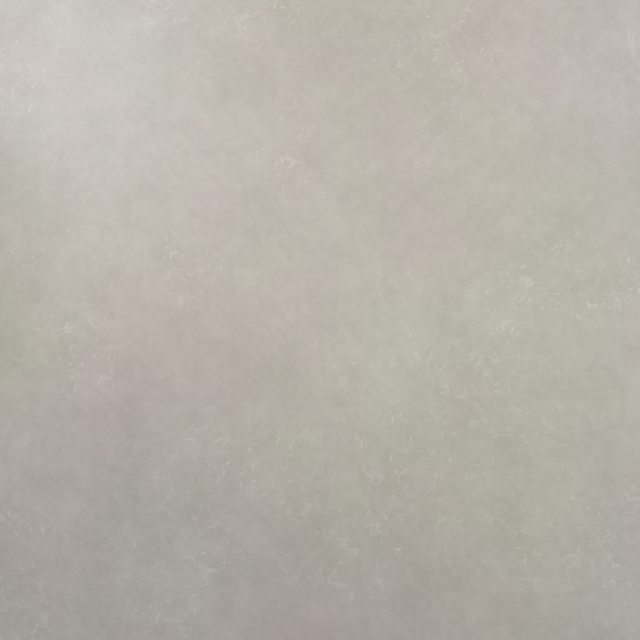
Write a WebGL 2 fragment shader that draws this texture.

```glsl
#version 300 es
precision highp float;
// A honed, warm grey cement surface lit softly from the upper left.
// Broad light gradients carry cloudy noise and faint pink and olive tints;
// fine grain, pale hairline scuffs and scattered short flecks lie on top.

uniform vec2 u_resolution;
out vec4 fragColor;

const vec3 SHADE = vec3(0.640, 0.618, 0.592);
const vec3 CEMENT = vec3(0.732, 0.711, 0.670);
const vec3 GLOW = vec3(0.800, 0.790, 0.764);
const vec3 PINK_SHIFT = vec3(0.009, -0.007, 0.004);

float hash(vec2 p) {
    return fract(sin(dot(p, vec2(127.1, 311.7))) * 43758.5453);
}

float valueNoise(vec2 p) {
    vec2 cell = floor(p);
    vec2 f = fract(p);
    f = f * f * (3.0 - 2.0 * f);
    float low = mix(hash(cell), hash(cell + vec2(1.0, 0.0)), f.x);
    float high = mix(hash(cell + vec2(0.0, 1.0)), hash(cell + 1.0), f.x);
    return mix(low, high, f.y);
}

float fbm(vec2 p, int octaves) {
    float sum = 0.0;
    float weight = 0.5;
    float total = 0.0;
    for (int i = 0; i < octaves; i++) {
        sum += weight * valueNoise(p);
        total += weight;
        weight *= 0.55;
        p = mat2(1.6, 1.2, -1.2, 1.6) * p + 17.3;
    }
    return sum / total;
}

// Soft elliptical pool, 1 at its centre
float pool(vec2 p, vec2 center, vec2 radius) {
    vec2 d = (p - center) / radius;
    return exp(-dot(d, d));
}

// Thin broken curves along the middle level of a noise field
float hairlines(vec2 p, float scale, float width) {
    vec2 warp = vec2(fbm(p * 24.0, 2), fbm(p * 24.0 + 40.0, 2));
    vec2 q = p * scale + 3.0 * warp;
    float ridge = 1.0 - smoothstep(0.0, width, abs(valueNoise(q) - 0.5));
    return ridge * smoothstep(0.50, 0.80, valueNoise(q * 0.8 + 9.0));
}

// Short strokes, one per grid cell, mostly leaning to the upper right
float flecks(vec2 p, float scale, float density) {
    vec2 q = p * scale;
    vec2 home = floor(q);
    float ink = 0.0;
    for (int y = -1; y <= 1; y++) {
        for (int x = -1; x <= 1; x++) {
            vec2 cell = home + vec2(x, y);
            vec2 center = cell + vec2(hash(cell + 3.1), hash(cell + 7.7));
            float angle = 0.9 + 2.4 * (hash(cell + 12.4) - 0.5);
            vec2 dir = vec2(cos(angle), sin(angle));
            float halfLength = mix(0.02, 0.36, hash(cell + 21.9));
            vec2 d = q - center;
            d -= dir * clamp(dot(d, dir), -halfLength, halfLength);
            float stroke = 1.0 - smoothstep(0.0, 0.19, length(d));
            float strength = hash(cell + 33.3) * step(hash(cell + 5.5), density);
            ink = max(ink, stroke * strength);
        }
    }
    return ink;
}

// Broad lighting from the shaded foot to the bright upper left
vec3 lighting(vec2 p, float cloud) {
    float rise = p.y + 0.18 * (p.x - 0.5) + 0.20 * cloud;
    vec3 color = mix(SHADE, CEMENT, smoothstep(-0.12, 0.56, rise));
    float glow = pool(p, vec2(0.09, 0.92), vec2(0.28, 0.30));
    glow += 0.14 * pool(p, vec2(0.48, 0.68), vec2(0.30, 0.22));
    glow += 0.22 * pool(p, vec2(0.92, 0.95), vec2(0.30, 0.22));
    color = mix(color, GLOW, clamp(glow + 0.20 * cloud, 0.0, 1.0));
    float edgeShade = pool(p, vec2(-0.02, 0.62), vec2(0.09, 0.20));
    return color - 0.045 * edgeShade;
}

void main() {
    vec2 p = gl_FragCoord.xy / u_resolution;
    float cloud = fbm(p * 4.0 + 2.7, 4) - 0.5;
    vec3 color = lighting(p, cloud);

    // Pink and olive drift: olive right of centre, cooler at the rims
    float tint = fbm(p * 4.5 + 31.0, 4) - 0.5;
    tint += 0.12 * pool(p, vec2(0.25, 0.55), vec2(0.22, 0.25));
    tint -= 0.20 * pool(p, vec2(0.68, 0.38), vec2(0.20, 0.30));
    color += PINK_SHIFT * clamp(tint * 4.0, -1.0, 1.0);
    float cool = pool(p, vec2(0.15, 0.15), vec2(0.26));
    cool += 0.8 * smoothstep(0.75, 1.0, p.x);
    color += cool * vec3(-0.005, 0.0, 0.009);

    // Mottling and fine grain
    color += 0.040 * (fbm(p * 20.0, 4) - 0.5);
    color += 0.030 * (fbm(p * 75.0 + 11.0, 3) - 0.5);
    color += 0.022 * (fbm(p * 190.0 + 5.0, 2) - 0.5);

    // Pale wear, gathered in patches
    float wear = smoothstep(0.45, 0.70, fbm(p * 7.0 + 63.0, 3));
    wear = max(wear, 0.7 * pool(p, vec2(0.74, 0.32), vec2(0.16, 0.20)));
    color += 0.026 * (0.25 + wear) * hairlines(p, 80.0, 0.14);
    color += 0.050 * (0.20 + wear) * flecks(p, 78.0, 0.40);
    color -= 0.003;

    fragColor = vec4(clamp(color, 0.0, 1.0), 1.0);
}
```
